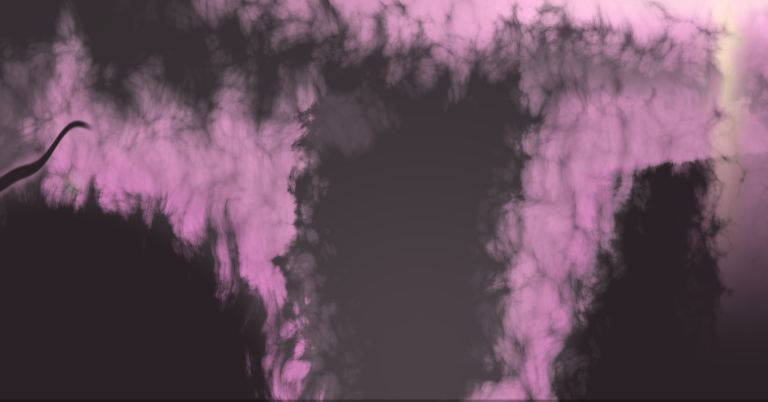
Reproduce this background procedurally as a WebGL 2 fragment shader.

```glsl
#version 300 es
precision highp float;

uniform vec2 u_resolution;
out vec4 fragColor;

vec2 hash2(vec2 p) {
    vec3 h = fract(p.xyx * vec3(0.1031, 0.1030, 0.0973));
    h += dot(h, h.yzx + 33.33);
    return fract((h.xx + h.yz) * h.zy);
}

// Rounded cellular noise: one at each cell seed, falling off between seeds
float cell(vec2 p) {
    vec2 id = floor(p), f = p - id;
    float nearest = 1.0;
    for (int j = -1; j <= 1; j++)
        for (int i = -1; i <= 1; i++) {
            vec2 o = vec2(i, j);
            vec2 d = o + hash2(id + o) - f;
            nearest = min(nearest, dot(d, d));
        }
    return 1.0 - nearest;
}

// Layered cells, centred near zero
float billow(vec2 p) {
    float sum = -0.74, amp = 0.5;
    for (int i = 0; i < 5; i++) {
        sum += amp * cell(p);
        p = mat2(1.6, 1.2, -1.2, 1.6) * p + 5.3 + 0.25 * sin(p.yx * 2.3);
        amp *= 0.5;
    }
    return sum;
}

float bump(float x, float width) {
    return exp(-x * x / (width * width));
}

void main() {
    vec2 p = gl_FragCoord.xy / u_resolution * vec2(1.91, 1.0);
    vec2 q = p + 0.01 * sin(p.yx * vec2(23.0, 19.0) + 3.0 * sin(p * vec2(9.0, 13.0)));
    float puff = billow(q * vec2(17.0, 14.0));
    float streak = billow(q * vec2(17.0, 4.0) + 7.0 + 0.35 * puff);
    float rough = 0.15 * puff + 0.08 * streak;
    float shade = 1.0 + 0.4 * streak + 0.45 * puff;

    vec3 dark = vec3(0.17, 0.133, 0.153);
    vec3 smoke = vec3(0.44, 0.36, 0.41);
    vec3 pink = vec3(0.72, 0.5, 0.64);
    vec3 hot = vec3(0.74, 0.45, 0.66);

    // Dim backdrop, lighter low in the middle
    float lift = exp(-2.5 * dot(p - vec2(1.05, 0.1), p - vec2(1.05, 0.1)));
    vec3 col = mix(vec3(0.21, 0.18, 0.195), vec3(0.295, 0.255, 0.275), lift);

    // Dark hollows below both curtains
    float mound = 0.5 * (length((p - vec2(0.1, 0.0)) / vec2(0.59, 0.5)) - 1.0);
    float rightEdge = 1.37 + 0.35 * p.y + 0.6 * smoothstep(0.57, 0.67, p.y);
    col = mix(col, dark, smoothstep(0.04, -0.04, mound));
    col = mix(col, dark, smoothstep(-0.04, 0.04, p.x - rightEdge));

    // Grey smoke on the top and right of the left curtain
    float crest = 0.79 + 0.03 * cos((p.x - 0.18) * 32.0) + 0.12 * bump(p.x - 0.14, 0.1) - p.y + 1.3 * rough;
    float side = 0.73 + 0.35 * (p.y - 0.38) * (p.y - 0.38) - p.x + rough;
    float fringe = 0.05 + 0.09 * smoothstep(0.5, 0.1, p.y);
    float floorFade = smoothstep(-0.02, 0.09, mound + 0.25 * streak + 0.12 * puff);
    float wisp = 0.6 * smoothstep(-fringe, 0.02, side + 0.2 * puff) * smoothstep(-0.06, 0.04, crest) * floorFade;
    float plume = 1.0 - length((p - vec2(0.83, 0.7)) / vec2(0.16, 0.1)) + 5.0 * rough;
    wisp = max(wisp, 0.45 * smoothstep(0.0, 0.5, plume));
    col = mix(col, smoke * (1.0 + 0.6 * puff), wisp);

    // Left curtain
    float body = smoothstep(-0.005, 0.03, side) * smoothstep(0.0, 0.09, crest) * floorFade;
    body *= smoothstep(0.02, 0.18, p.x + rough);
    vec3 fabric = mix(smoke, mix(hot, pink, smoothstep(0.0, 0.2, mound)), smoothstep(0.0, 0.2, crest));
    col = mix(col, fabric * shade, body);

    // Right curtain, flaring at its foot, with a grey crown
    float leftEdge = 1.24 + 0.07 * smoothstep(0.4, 0.68, p.y) - 0.1 * exp(-25.0 * p.y);
    float span = min(p.x - leftEdge, rightEdge - p.x) + rough;
    float top = 0.88 - p.y + rough;
    col = mix(col, smoke, 0.4 * smoothstep(-0.05, 0.02, span + 0.1 * puff));
    fabric = mix(pink, hot, smoothstep(0.16, 0.0, rightEdge - p.x));
    fabric = mix(smoke, fabric, smoothstep(0.01, 0.18, top) * smoothstep(-0.02, 0.1, span));
    body = smoothstep(-0.01, 0.025, span) * smoothstep(-0.05, 0.05, top);
    col = mix(col, fabric * shade, body);

    // Glowing bank in the upper right, sinking down the right side
    float bank = max(p.y - 0.61, p.x - 1.77) + 1.5 * rough;
    float bankFade = smoothstep(1.52, 1.75, p.x + rough) * smoothstep(0.08, 0.8, p.y);
    vec3 bankColor = mix(pink, vec3(0.93, 0.67, 0.84), smoothstep(0.65, 0.92, p.y));
    col = mix(col, bankColor * (1.0 + 0.4 * puff), smoothstep(-0.05, 0.06, bank) * bankFade);

    // Sloping band across the top
    float slope = 1.0 - 0.27 * (p.x - 0.33) + 0.14 * smoothstep(1.1, 1.4, p.x);
    float band = p.y - slope + 1.5 * rough;
    float bandStart = smoothstep(0.2, 0.6, p.x);
    col = mix(col, smoke * (0.95 + 0.7 * puff), 0.75 * smoothstep(-0.04, 0.06, band) * bandStart);
    vec3 bandColor = mix(pink, vec3(0.94, 0.69, 0.84), smoothstep(0.6, 1.4, p.x) * smoothstep(0.84, 0.96, p.y));
    col = mix(col, bandColor * (1.0 + 0.3 * puff), smoothstep(0.02, 0.16, band) * bandStart);

    // Pale light along the top corner and down a yellow shaft
    float shaft = bump(p.x - 1.81 + 0.5 * rough, 0.04) * smoothstep(0.15, 0.95, p.y);
    vec3 shaftColor = mix(vec3(0.66, 0.56, 0.46), vec3(1.0, 0.93, 0.8), smoothstep(0.4, 0.95, p.y));
    col = mix(col, shaftColor * (1.0 + 0.4 * puff), 0.75 * shaft);
    float rim = smoothstep(0.93, 1.0, p.y + 0.3 * rough) * smoothstep(1.1, 1.8, p.x);
    col = mix(col, vec3(1.0, 0.88, 0.9), 0.75 * rim);

    // Curling dark vein with a pale border and a faint green tint
    float vein = abs(p.y - 0.54 - 0.15 * smoothstep(0.0, 0.22, p.x) - 0.012 * sin(p.x * 45.0));
    float reach = smoothstep(0.24, 0.2, p.x);
    float width = mix(0.017, 0.006, smoothstep(0.0, 0.22, p.x));
    col = mix(col, pink, 0.4 * reach * smoothstep(width + 0.025, width, vein));
    col = mix(col, dark, reach * smoothstep(width + 0.006, width - 0.004, vein));
    col += vec3(-0.06, 0.05, -0.06) * bump(length(p - vec2(0.18, 0.54)), 0.03);

    // Thin shadow along the base
    col *= mix(0.65, 1.0, smoothstep(0.002, 0.01, p.y));
    fragColor = vec4(clamp(col, 0.0, 1.0), 1.0);
}
```
